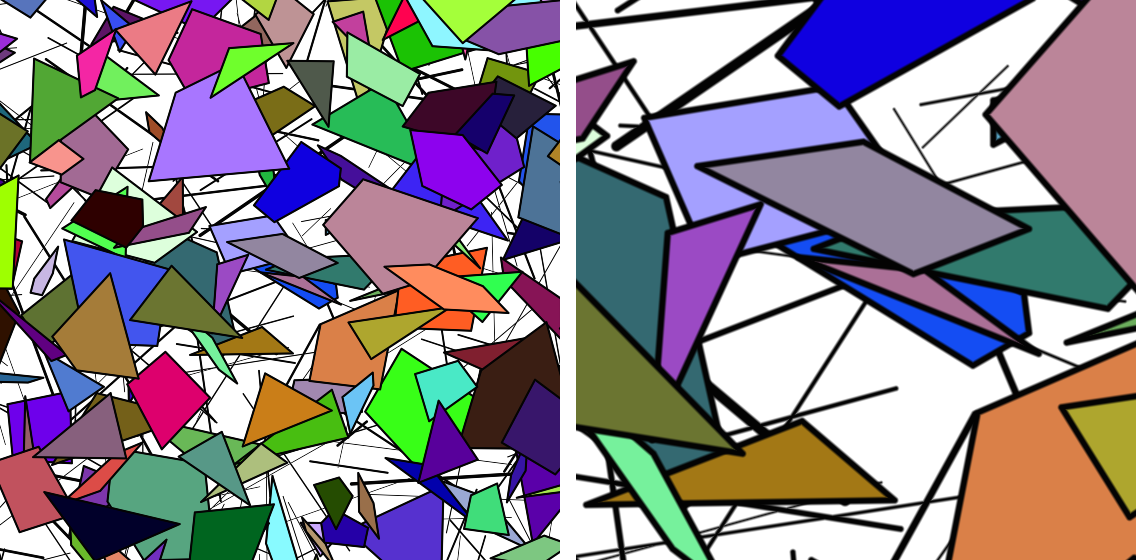
Left, the full canvas; right, a detail of the centre.
Write a three.js fragment shader that draws this pattern.

```glsl
// Scattered flat-coloured polygons with black outlines over a tangle of ink lines on white.
varying vec2 vUv;

const int   SHAPES      = 160;
const int   STROKES     = 260;
const int   MAX_CORNERS = 5;
const float MARGIN      = 0.1;     // scatter area beyond the canvas
const float SCATTER     = 0.12;    // random shift of the even placement
const float SIZE_MIN    = 0.06;
const float SIZE_MAX    = 0.175;
const float SLIVERS     = 0.32;    // share of narrow shapes
const float OUTLINE     = 0.0019;  // half width of the outline
const float STROKE_MIN  = 0.0006;  // half widths of the ink lines
const float STROKE_MAX  = 0.0032;
const float SOFT        = 0.001;   // half width of the smoothed edge
const float TINT_SPREAD = 0.62;
const float TAU         = 6.2831853;

const vec3 PAPER  = vec3(1.0);
const vec3 INK    = vec3(0.01);
const vec3 VIOLET = vec3(0.31, 0.18, 0.65);
const vec3 SAGE   = vec3(0.53, 0.65, 0.39);
const vec3 ROSE   = vec3(0.78, 0.29, 0.38);
const vec3 GREEN  = vec3(0.39, 0.87, 0.24);
const vec3 SKY    = vec3(0.58, 0.76, 0.82);
const vec3 DARK   = vec3(0.17, 0.15, 0.18);

vec4 hash4(float n) {
  vec4 p = fract(n * vec4(0.1031, 0.1030, 0.0973, 0.1099));
  p += dot(p, p.wzxy + 33.33);
  return fract((p.xxyz + p.yzzw) * p.zywx);
}

float coverage(float d) {
  return 1.0 - smoothstep(-SOFT, SOFT, d);
}

vec2 toCanvas(vec2 unit) {
  return mix(vec2(-MARGIN), vec2(1.0 + MARGIN), unit);
}

// Family picked by weight, then shifted per channel
vec3 tint(float pick, vec3 shift) {
  vec3 c = VIOLET;
  if (pick > 0.26) c = SAGE;
  if (pick > 0.46) c = ROSE;
  if (pick > 0.66) c = GREEN;
  if (pick > 0.80) c = SKY;
  if (pick > 0.91) c = DARK;
  return clamp(c + (shift - 0.5) * TINT_SPREAD, 0.0, 1.0);
}

// Corner k of an irregular polygon inside the unit circle, squeezed across
vec2 corner(float k, float count, float seed, float squeeze) {
  vec4 h = hash4(seed + 1.7 * mod(k, count));
  float angle = (k + 0.75 * (h.x - 0.5)) * TAU / count;
  return mix(0.66, 1.0, h.y) * vec2(cos(angle), squeeze * sin(angle));
}

// Signed distance to the polygon, negative inside
float polygon(vec2 p, float count, float seed, float squeeze) {
  float nearest = 1e3, side = 1.0;
  vec2 a = corner(0.0, count, seed, squeeze);
  for (int i = 1; i <= MAX_CORNERS; i++) {
    if (float(i) > count) break;
    // Reuse the first corner exactly when closing the loop
    float k = float(i) < count ? float(i) : 0.0;
    vec2 b = corner(k, count, seed, squeeze);
    vec2 e = b - a, w = p - a;
    vec2 q = w - e * clamp(dot(w, e) / dot(e, e), 0.0, 1.0);
    nearest = min(nearest, dot(q, q));
    bvec3 c = bvec3(p.y >= a.y, p.y < b.y, e.x * w.y > e.y * w.x);
    if (all(c) || all(not(c))) side = -side;
    a = b;
  }
  return side * sqrt(nearest);
}

// Straight ink lines of varied length and weight
float inkLines(vec2 p) {
  float ink = 0.0;
  for (int i = 0; i < STROKES; i++) {
    vec4 h = hash4(float(i) * 3.17 + 911.0);
    vec2 w = p - toCanvas(h.xy);
    vec2 dir = vec2(cos(h.z * TAU), sin(h.z * TAU));
    float reach = mix(0.03, 0.19, fract(h.w * 17.3));
    float d = length(w - dir * clamp(dot(w, dir), -reach, reach));
    ink = max(ink, coverage(d - mix(STROKE_MIN, STROKE_MAX, h.w * h.w)));
  }
  return ink;
}

void main() {
  vec3 color = mix(PAPER, INK, inkLines(vUv));

  // Polygons stacked in order, spread evenly and then jittered
  for (int i = 0; i < SHAPES; i++) {
    float n = float(i);
    vec4 h = hash4(n * 5.31 + 17.0);
    vec2 even = fract(n * vec2(0.75488, 0.56984) + 0.5);
    vec2 p = vUv - toCanvas(even) - SCATTER * (h.xy - 0.5);
    float size = mix(SIZE_MIN, SIZE_MAX, h.z);
    if (dot(p, p) > (size + 0.01) * (size + 0.01)) continue;

    vec4 g = hash4(n * 2.73 + 401.0);
    float spin = g.x * TAU, cs = cos(spin), sn = sin(spin);
    p = vec2(cs * p.x + sn * p.y, cs * p.y - sn * p.x) / size;
    float squeeze = g.y < SLIVERS ? mix(0.14, 0.4, g.z) : mix(0.65, 1.0, g.z);
    float d = size * polygon(p, 3.0 + floor(h.w * 2.5), n * 11.9 + 77.0, squeeze);

    vec3 fill = tint(fract(n * 0.61803), hash4(n * 1.93 + 233.0).xyz);
    color = mix(color, fill, coverage(d));
    color = mix(color, INK, coverage(abs(d) - OUTLINE));
  }
  gl_FragColor = vec4(color, 1.0);
}
```
